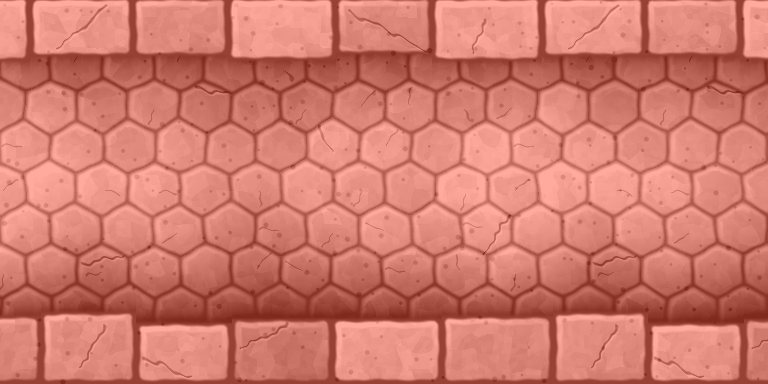
This texture is drawn by a WebGL 2 fragment shader. Its source:

```glsl
#version 300 es
precision highp float;

uniform vec2 u_resolution;
out vec4 fragColor;

const float PERIOD = 1.33333;
const vec2 HEX_PITCH = vec2(0.13333, 0.1068);
const float GROOVE_TONE = 0.59;

// Each brick: left edge, inner height, face tone; the last entry closes the row
const vec3 TOP_ROW[6] = vec3[6](
    vec3(0.078, 0.856, 0.93), vec3(0.346, 0.857, 0.88), vec3(0.594, 0.846, 0.94),
    vec3(0.874, 0.862, 0.87), vec3(1.125, 0.844, 0.94), vec3(1.411, 0.856, 0.93));
const vec3 BOTTOM_ROW[6] = vec3[6](
    vec3(0.107, 0.185, 0.88), vec3(0.355, 0.157, 0.91), vec3(0.603, 0.167, 0.80),
    vec3(0.865, 0.167, 0.92), vec3(1.151, 0.175, 0.86), vec3(1.440, 0.185, 0.88));

// Long cracks as start and end points
const vec4 CRACKS[10] = vec4[10](
    vec4(0.273, 0.979, 0.151, 0.875), vec4(0.911, 0.969, 1.107, 0.870),
    vec4(1.263, 0.953, 1.229, 0.859), vec4(0.273, 0.146, 0.203, 0.042),
    vec4(0.750, 0.154, 0.630, 0.094), vec4(0.372, 0.068, 0.500, 0.016),
    vec4(1.328, 0.440, 1.263, 0.341), vec4(0.216, 0.312, 0.326, 0.336),
    vec4(0.833, 0.667, 0.862, 0.609), vec4(0.508, 0.771, 0.599, 0.753));

float hash(vec2 p) {
    return fract(sin(dot(p, vec2(127.1, 311.7))) * 4375.85);
}

vec2 hash2(vec2 p) {
    return vec2(hash(p), hash(p + 37.3));
}

vec2 wobble(vec2 p, float amount) {
    return amount * (sin(p.yx * 47.0 + vec2(0.0, 2.0)) + 0.6 * sin(p.yx * 113.0 + p * 61.0));
}

// Cellular noise: distance to the nearest seed, and that seed's random value
vec2 cellular(vec2 p) {
    vec2 base = floor(p), best = vec2(9.0, 0.0);
    for (int j = -1; j <= 1; j++)
    for (int i = -1; i <= 1; i++) {
        vec2 id = base + vec2(i, j);
        float d = length(id + 0.15 + 0.7 * hash2(id) - p);
        if (d < best.x) best = vec2(d, hash(id + 9.1));
    }
    return best;
}

// Jagged line that thins towards its end
float crack(vec2 p, vec2 a, vec2 b, float width) {
    p += wobble(p * 1.7, 0.004);
    vec2 ab = b - a;
    float t = clamp(dot(p - a, ab) / dot(ab, ab), 0.0, 1.0);
    return 1.0 - smoothstep(0.2, 1.0, length(p - a - ab * t) / (width * (1.2 - 0.7 * t)));
}

vec2 hexCentre(vec2 p, vec2 offset, out vec2 id) {
    float row = floor((p.y - 0.617) / HEX_PITCH.y + 0.5) + offset.y;
    float shift = 0.5 * (1.0 - mod(row, 2.0));
    float col = floor(p.x / HEX_PITCH.x - shift + 0.5) + offset.x;
    id = vec2(mod(col, 10.0), row);
    return vec2(col + shift, row) * HEX_PITCH + vec2(0.0, 0.617) + 0.013 * (hash2(id) - 0.5);
}

// Hexagonal paving: tone of a worn tile and its grooves
float paving(vec2 p, float grain) {
    vec2 q = p + wobble(p, 0.0012), squash = vec2(1.0, 1.08);
    vec2 id, tileId, toTile = vec2(9.0);
    for (int j = -1; j <= 1; j++)
    for (int i = -1; i <= 1; i++) {
        vec2 d = (hexCentre(q, vec2(i, j), id) - q) * squash;
        if (dot(d, d) < dot(toTile, toTile)) { toTile = d; tileId = id; }
    }
    float edgeSum = 0.0;
    for (int j = -1; j <= 1; j++)
    for (int i = -1; i <= 1; i++) {
        vec2 d = (hexCentre(q, vec2(i, j), id) - q) * squash, gap = d - toTile;
        if (dot(gap, gap) > 0.0001)
            edgeSum += exp(-350.0 * dot(0.5 * (d + toTile), normalize(gap)));
    }
    float edge = -log(edgeSum) / 350.0;
    float lit = dot(-toTile, vec2(-0.5, 0.85)) / 0.067;
    float wave = 6.28319 * p.x / PERIOD;
    float tone = 0.93 - 0.30 * pow(abs(p.y - 0.53) / 0.33, 2.2);
    tone += 0.03 * cos(wave) + 0.015 * cos(3.0 * wave) + 0.07 * (hash(tileId + 4.0) - 0.5);
    tone += 0.022 * lit + grain;
    float rim = (edge - 0.014 - grain * 0.08) / 0.005;
    tone += 0.05 * exp(-rim * rim) * clamp(0.5 + lit, 0.0, 1.0);
    // Short crack on some tiles
    float angle = 6.28319 * hash(tileId + 21.0);
    vec2 dir = vec2(cos(angle), sin(angle));
    float cracked = step(0.62, hash(tileId + 13.0));
    tone -= 0.13 * cracked * crack(-toTile, dir * 0.052, dir * 0.008, 0.0035);
    float groove = max(tone - 0.21, 0.54);
    return mix(groove, tone, smoothstep(-0.001, 0.010, edge));
}

// Brick course: signed distance, face tone, depth into the course
vec3 brickCourse(vec2 p, vec3 row[6], float outer, float grain) {
    float x = row[0].x + mod(p.x - row[0].x, PERIOD);
    int k = 0;
    for (int i = 1; i < 5; i++) if (x > row[i].x) k = i;
    float inner = row[k].y;
    vec2 centre = 0.5 * vec2(row[k].x + row[k + 1].x, inner + outer);
    vec2 halfSize = 0.5 * vec2(row[k + 1].x - row[k].x - 0.010, abs(outer - inner));
    vec2 local = vec2(x, p.y) - centre + wobble(p, 0.0014);
    vec2 d = abs(local) - halfSize + 0.016;
    float sd = length(max(d, 0.0)) + min(max(d.x, d.y), 0.0) - 0.016;
    float lit = dot(local / halfSize, vec2(-0.35, 0.75));
    float rim = 1.0 - smoothstep(0.016, 0.024, -sd + grain * 0.12);
    float tone = row[k].z + grain * 1.3 + 0.02 * lit + rim * (0.035 + 0.07 * lit);
    tone = mix(GROOVE_TONE, tone, smoothstep(0.0, 0.010, -sd));
    return vec3(sd, tone, (p.y - inner) * sign(outer - inner));
}

float layCourse(float tone, vec3 course, float aa) {
    tone -= 0.10 * exp(-max(-course.z, 0.0) / 0.018);
    tone = mix(tone, GROOVE_TONE, smoothstep(-0.012, 0.004, course.z));
    return mix(tone, course.y, 1.0 - smoothstep(-aa, aa, course.x));
}

void main() {
    vec2 p = gl_FragCoord.xy / u_resolution * vec2(2.0, 1.0);
    float aa = 1.0 / u_resolution.y;

    // Brushed patches
    vec2 bent = p + wobble(p * 0.6, 0.006);
    float grain = 0.045 * (cellular(bent * 24.0).y - 0.5) + 0.025 * (cellular(bent * 61.0).y - 0.5);

    float tone = paving(p, grain);
    tone = layCourse(tone, brickCourse(p, TOP_ROW, 1.004, grain), aa);
    tone = layCourse(tone, brickCourse(p, BOTTOM_ROW, 0.006, grain), aa);

    // Long cracks with a lit lower lip
    vec2 tile = vec2(mod(p.x, PERIOD), p.y);
    for (int i = 0; i < 10; i++) {
        vec4 c = CRACKS[i];
        tone += 0.05 * crack(tile + vec2(-0.003, 0.005), c.xy, c.zw, 0.005);
        tone -= 0.20 * crack(tile, c.xy, c.zw, 0.005);
    }

    // Scattered pits
    vec2 pit = cellular(p * 27.0 + 5.0);
    float radius = 0.08 + 0.6 * max(pit.y - 0.8, 0.0);
    tone -= 0.10 * step(0.72, pit.y) * (1.0 - smoothstep(radius * 0.6, radius + 0.05, pit.x));

    tone = clamp(tone, 0.50, 1.0);
    fragColor = vec4(tone - vec3(0.0, 0.335, 0.385), 1.0);
}
```
